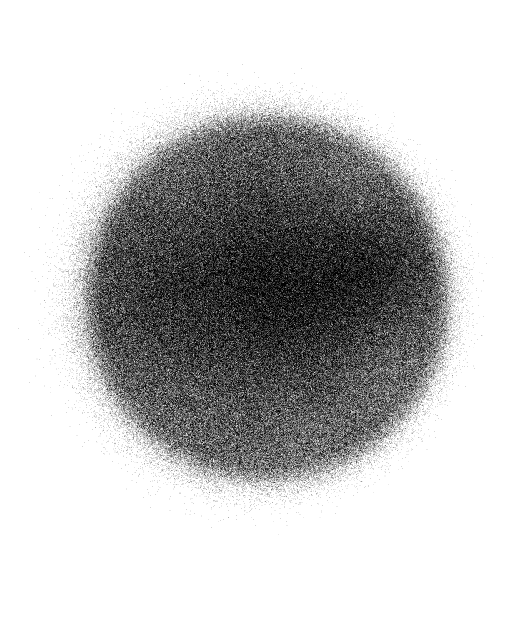
Write a WebGL 2 fragment shader that draws this background.

```glsl
#version 300 es
precision highp float;
precision highp int;

uniform vec2 u_resolution;
out vec4 fragColor;

// Lengths are fractions of the canvas height, measured from its middle.
const vec3 PAPER = vec3(1.0);
const vec3 INK = vec3(0.01);
const vec2 DISC_CENTER = vec2(0.009, 0.034);
const float DISC_RADIUS = 0.281;
const float EDGE_INSIDE = 0.025;
const float EDGE_OUTSIDE = 0.012;
const float HALO_INK = 0.29;
const float HALO_LEFT = 0.022;
const float HALO_RIGHT = 0.016;
const float HALO_POWER = 1.3;
const float BASE_INK = 0.58;
const float CORE_INK = 0.31;
const vec2 CORE_CENTER = vec2(0.028, 0.050);
const vec2 CORE_SIZE = vec2(0.21, 0.18);
const float MOTTLE_SCALE = 9.0;
const float MOTTLE_INK = 0.03;
const float GRAINS_PER_HEIGHT = 1664.0;
const int SUBSAMPLES = 5;

// Soft patches of tone: x, y, radius, added ink.
const int PATCH_COUNT = 5;
const vec4 PATCHES[PATCH_COUNT] = vec4[](
    vec4(0.185, 0.080, 0.080, 0.12),
    vec4(-0.205, 0.045, 0.110, 0.09),
    vec4(0.140, 0.240, 0.080, -0.06),
    vec4(0.215, -0.075, 0.075, -0.08),
    vec4(0.075, -0.180, 0.080, -0.05)
);

float hash(ivec2 cell) {
    uvec2 q = uvec2(cell) * uvec2(1597u, 3571u);
    uint n = q.x ^ (q.y * 7919u);
    n = (n ^ (n >> 15)) * 0x2c1b3c6du;
    n = (n ^ (n >> 12)) * 0x297a2d39u;
    n ^= n >> 15;
    return float(n >> 8) / 16777216.0;
}

float cornerSlope(ivec2 corner, vec2 offset) {
    float angle = 6.28319 * hash(corner);
    return dot(vec2(cos(angle), sin(angle)), offset);
}

float gradientNoise(vec2 p) {
    ivec2 i = ivec2(floor(p));
    vec2 f = fract(p);
    vec2 u = f * f * f * (f * (f * 6.0 - 15.0) + 10.0);
    float low = mix(cornerSlope(i, f),
                    cornerSlope(i + ivec2(1, 0), f - vec2(1.0, 0.0)), u.x);
    float high = mix(cornerSlope(i + ivec2(0, 1), f - vec2(0.0, 1.0)),
                     cornerSlope(i + ivec2(1, 1), f - vec2(1.0)), u.x);
    return mix(low, high, u.y);
}

// Share of grains that are inked around a point.
float inkDensity(vec2 p) {
    vec2 fromCore = (p - CORE_CENTER) / CORE_SIZE;
    float tone = BASE_INK + CORE_INK * exp(-dot(fromCore, fromCore));
    for (int i = 0; i < PATCH_COUNT; i++) {
        vec2 q = (p - PATCHES[i].xy) / PATCHES[i].z;
        tone += PATCHES[i].w * exp(-dot(q, q));
    }
    tone += MOTTLE_INK * gradientNoise(p * MOTTLE_SCALE);

    // Disc edge and the sprayed halo, wider on the left
    vec2 fromDisc = p - DISC_CENTER;
    float d = length(fromDisc) - DISC_RADIUS;
    float side = smoothstep(-DISC_RADIUS, DISC_RADIUS, fromDisc.x);
    float reach = max(d, 0.0) / mix(HALO_LEFT, HALO_RIGHT, side);
    float halo = HALO_INK * exp(-pow(reach, HALO_POWER));
    float body = 1.0 - smoothstep(-EDGE_INSIDE, EDGE_OUTSIDE, d);
    return clamp(mix(halo, tone, body), 0.0, 0.93);
}

void main() {
    vec2 corner = gl_FragCoord.xy - 0.5 - 0.5 * u_resolution;
    float density = inkDensity((corner + 0.5) / u_resolution.y);

    // Average the fine grains that fall inside this pixel
    float coverage = 0.0;
    for (int y = 0; y < SUBSAMPLES; y++) {
        for (int x = 0; x < SUBSAMPLES; x++) {
            vec2 offset = (vec2(x, y) + 0.5) / float(SUBSAMPLES);
            vec2 p = (corner + offset) / u_resolution.y;
            ivec2 grain = ivec2(floor(p * GRAINS_PER_HEIGHT));
            coverage += step(hash(grain), density);
        }
    }
    coverage /= float(SUBSAMPLES * SUBSAMPLES);
    fragColor = vec4(mix(PAPER, INK, coverage), 1.0);
}
```
